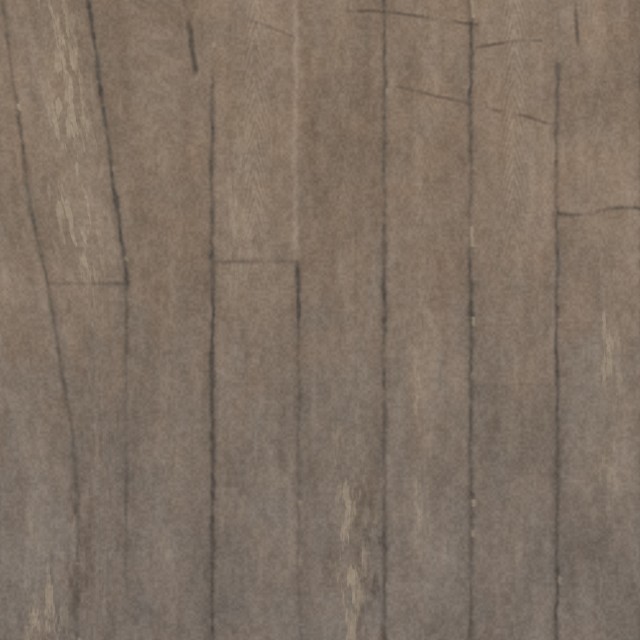
A three.js fragment shader for this texture:

```glsl
// Weathered brown floorboards with dark seams, butt joints, worn paint and scratches.
varying vec2 vUv;

float hash(vec2 p) {
  vec3 q = fract(p.xyx * vec3(0.1031, 0.103, 0.0973));
  q += dot(q, q.yzx + 33.33);
  return fract((q.x + q.y) * q.z);
}

float noise(vec2 p) {
  vec2 i = floor(p), f = fract(p);
  f = f * f * (3.0 - 2.0 * f);
  return mix(mix(hash(i), hash(i + vec2(1, 0)), f.x),
             mix(hash(i + vec2(0, 1)), hash(i + vec2(1, 1)), f.x), f.y);
}

float fbm(vec2 p) {
  float sum = 0.0, amp = 0.5;
  for (int i = 0; i < 4; i++) {
    sum += amp * noise(p);
    p = p * 2.03 + 17.1;
    amp *= 0.5;
  }
  return sum / 0.9375;
}

// Height of the butt joint in each board; -1 where the board is whole
float jointHeight(float id) {
  if (id == -2.0) return 0.557;
  if (id == 0.0) return 0.591;
  if (id == 3.0) return 0.4;
  return id == 4.0 ? 0.67 : -1.0;
}

float boardTone(float id, float y) {
  float upper = smoothstep(-0.003, 0.003, y - jointHeight(id));
  float tone = mix(hash(vec2(id + 20.0, 3.0)), hash(vec2(id + 20.0, 8.0)), upper) - 0.5;
  if (id == 3.0) tone = mix(-0.35, 0.45, upper);
  if (id == 4.0) tone = mix(-0.7, 0.1, smoothstep(0.226, 0.238, y));
  return tone;
}

float scratch(vec2 p, vec2 a, vec2 b, float width) {
  vec2 pa = p - a, ba = b - a;
  float along = clamp(dot(pa, ba) / dot(ba, ba), 0.0, 1.0);
  return 1.0 - smoothstep(0.0, width, length(pa - ba * along));
}

// Soft elliptical region in which the surface is worn
float patchMask(vec2 p, vec2 center, vec2 size) {
  vec2 d = (p - center) / size;
  return exp(-dot(d, d));
}

void main() {
  vec2 uv = vUv;
  float y = uv.y;

  // Boards on the left lean over
  vec2 p = uv;
  p.x += 0.14 * max(y - 0.57, 0.0) * (1.0 - smoothstep(0.2, 0.29, uv.x));
  p.x -= 0.058 * (1.0 - smoothstep(0.2, 0.7, y)) * (1.0 - smoothstep(0.125, 0.185, uv.x));
  p.x += (noise(vec2(uv.x * 8.0, y * 24.0)) - 0.5) * 0.003;
  p.x += (noise(vec2(uv.x * 8.0, y * 85.0)) - 0.5) * 0.0025;

  // Board layout
  float u = (p.x - 0.332) / 0.1345;
  float id = floor(u), seam = floor(u + 0.5);
  float across = u - id - 0.5;
  float seamDist = (u - seam) * 0.1345;
  float tone = mix(boardTone(seam - 1.0, y), boardTone(seam, y), smoothstep(-0.003, 0.003, seamDist));

  // Base wood, greyer toward the bottom, with rusty and grey blotches
  vec3 color = mix(vec3(0.478, 0.435, 0.401), vec3(0.524, 0.455, 0.393), smoothstep(0.0, 0.8, y));
  color += tone * vec3(0.028, 0.025, 0.023);
  color += (fbm(p * vec2(12.0, 7.0)) - 0.5) * vec3(0.08, 0.075, 0.07);
  color += (fbm(p * vec2(75.0, 9.0) + 5.0) - 0.5) * 0.06;
  color += (fbm(p * vec2(32.0, 20.0) + 40.0) - 0.5) * vec3(0.055, 0.025, 0.005);
  color += (fbm(p * vec2(90.0, 60.0) + 81.0) - 0.5) * 0.06;

  // Arched grain along the board centres
  float rings = sin(270.0 * (y + 0.5 * sqrt(across * across + 0.0006)) + 10.0 * fbm(p * vec2(20.0, 14.0)));
  float grain = exp(-across * across * 70.0) * smoothstep(0.4, 0.75, y);
  grain *= (id == 3.0 || id == 0.0) ? 1.0 : 0.4;
  color += rings * grain * 0.02 + grain * 0.012;

  // Worn pale paint in small vertical flakes
  float wear = 1.2 * patchMask(p, vec2(0.145, 0.86), vec2(0.036, 0.18));
  wear += patchMask(p, vec2(0.135, 0.66), vec2(0.045, 0.11));
  wear += patchMask(uv, vec2(0.55, 0.12), vec2(0.026, 0.2));
  wear += 0.7 * patchMask(uv, vec2(0.655, 0.32), vec2(0.011, 0.2));
  wear += 0.8 * patchMask(uv, vec2(0.955, 0.44), vec2(0.022, 0.2));
  wear += 0.7 * patchMask(uv, vec2(0.37, 0.68), vec2(0.018, 0.15));
  wear += 0.9 * patchMask(uv, vec2(0.075, 0.05), vec2(0.035, 0.1));
  wear += 0.25 * exp(-across * across * 90.0);
  float flakes = smoothstep(0.48, 0.75, fbm(p * vec2(125.0, 30.0) + 63.0));
  color = mix(color, vec3(0.65, 0.59, 0.51), clamp(wear * (flakes * 0.65 + 0.1), 0.0, 0.7));

  // Dark grime low on the boards
  float grime = patchMask(uv, vec2(0.58, 0.12), vec2(0.025, 0.13)) + patchMask(uv, vec2(0.12, 0.15), vec2(0.02, 0.12));
  color -= 0.09 * grime * smoothstep(0.35, 0.65, fbm(uv * vec2(70.0, 25.0) + 12.0));

  // Seams, unevenly filled with dirt and broken along their length
  float dirt = 0.15 + 0.4 * noise(vec2(seam * 7.3 + 30.0, y * 9.0));
  dirt += 0.45 * noise(vec2(seam * 3.1, y * 48.0)) * noise(vec2(seam * 5.1 + 60.0, y * 110.0));
  if (seam == -2.0) dirt *= 0.75;
  if (seam == -1.0) dirt *= mix(0.6, 1.5, smoothstep(0.54, 0.58, y)) * smoothstep(0.06, 0.09, y);
  if (seam == 0.0) dirt *= 1.2 - 1.2 * smoothstep(0.86, 0.9, y);
  if (seam == 1.0) dirt *= mix(0.45 + 0.8 * smoothstep(0.46, 0.52, y), 0.1, smoothstep(0.585, 0.6, y));
  if (seam == 4.0) dirt *= 1.0 - smoothstep(0.89, 0.92, y);
  float seamWidth = 0.0028 + 0.0025 * noise(vec2(seam * 9.0 + 4.0, y * 45.0));
  float line = exp(-pow(seamDist / seamWidth, 2.0));
  float shade = 0.16 * exp(-abs(seamDist) / 0.01);
  color = mix(color, vec3(0.29, 0.268, 0.246), clamp(dirt * (line + shade), 0.0, 0.8));
  float paleEdge = seam == 1.0 ? smoothstep(0.59, 0.62, y) : 0.0;
  color += 0.05 * paleEdge * exp(-pow((seamDist + 0.005) / 0.005, 2.0));

  // Butt joints and a few pale chips beside the seams
  float bow = 0.006 * sin(across * 5.0);
  float joint = exp(-pow((y - jointHeight(id) - bow * step(3.5, id)) / 0.0035, 2.0));
  joint *= id == 3.0 ? 0.0 : (id == 4.0 ? 0.8 : 0.45);
  color = mix(color, vec3(0.30, 0.27, 0.245), joint * (0.2 + 0.8 * noise(uv * 60.0)));
  float chips = smoothstep(0.84, 0.95, noise(vec2(seam * 5.7 + 90.0, y * 42.0)));
  chips *= exp(-pow((seamDist - 0.003) / 0.0035, 2.0));
  color = mix(color, vec3(0.66, 0.60, 0.51), chips * 0.6);

  // Cracks and slanting scratches
  vec2 bent = uv + vec2(0.0, 0.008 * (noise(uv * vec2(22.0, 3.0)) - 0.5));
  float marks = 0.75 * scratch(p, vec2(0.29, 1.0), vec2(0.31, 0.85), 0.008);
  marks += 0.5 * scratch(bent, vec2(0.52, 0.99), vec2(0.745, 0.96), 0.005);
  marks += 0.6 * scratch(bent, vec2(0.745, 0.924), vec2(0.845, 0.937), 0.005);
  marks += 0.4 * scratch(bent, vec2(0.62, 0.865), vec2(0.87, 0.803), 0.005);
  marks += 0.25 * scratch(bent, vec2(0.37, 0.975), vec2(0.46, 0.94), 0.005);
  marks += 0.6 * scratch(uv, vec2(0.898, 1.0), vec2(0.903, 0.93), 0.006);
  color = mix(color, vec3(0.29, 0.26, 0.23), marks * smoothstep(0.1, 0.8, noise(uv * 40.0)));

  // Fine surface speckle
  color += (noise(uv * 250.0) - 0.5) * 0.05 + (noise(uv * 140.0 + 9.0) - 0.5) * 0.025;
  gl_FragColor = vec4(color, 1.0);
}
```
